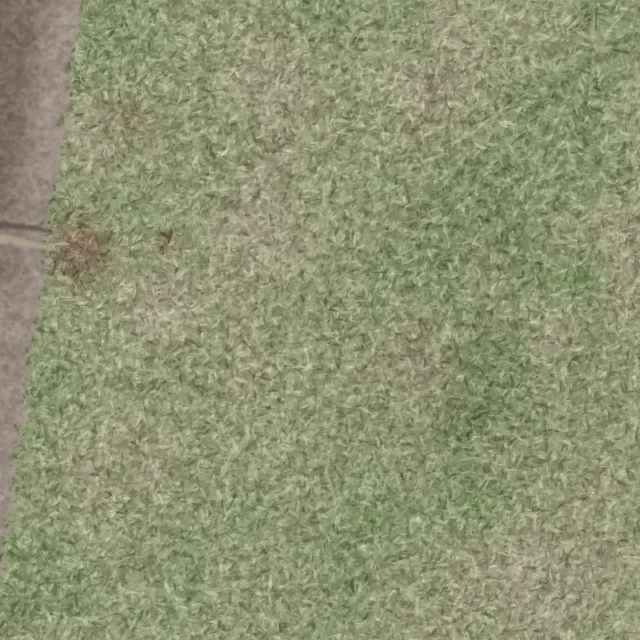
Write a Shadertoy shader that draws this texture.

```glsl
// Worn lawn beside a strip of bare, pinkish path on the left.
// Soft cellular noise gives the mottling, broad Gaussian patches set where the
// turf is dry or lush, and layered grids of short curved strokes form the blades.

float hash(vec2 p) {
    vec3 q = fract(p.xyx * vec3(0.1031, 0.1030, 0.0973));
    q += dot(q, q.yzx + 33.33);
    return fract((q.x + q.y) * q.z);
}

vec2 hash2(vec2 p) { return vec2(hash(p), hash(p + 57.3)); }

// Smooth cellular noise, about -1 to 1
float cells(vec2 p, float seed) {
    vec2 base = floor(p);
    float sum = 0.0, total = 0.0;
    for (int j = -1; j <= 1; j++)
    for (int i = -1; i <= 1; i++) {
        vec2 id = base + vec2(i, j);
        vec2 d = p - id - hash2(id + seed);
        float w = exp(-9.0 * dot(d, d));
        sum += w * (hash(id + seed + 19.7) * 2.0 - 1.0);
        total += w;
    }
    return sum / max(total, 1e-4);
}

// Gaussian patch: centre in xy, radius in z, strength in w
float patchAt(vec2 uv, vec4 c) {
    vec2 d = (uv - c.xy) / c.z;
    return c.w * exp(-dot(d, d));
}

// Soft tapered line from a to b
float stroke(vec2 p, vec2 a, vec2 b, float width, float aa) {
    vec2 ab = b - a;
    float t = clamp(dot(p - a, ab) / dot(ab, ab), 0.0, 1.0);
    float w = width * (1.0 - 0.6 * t);
    return 1.0 - smoothstep(w - aa, w + aa, length(p - a - ab * t));
}

// One layer of curved blades: x = brightness, y = warmth
vec2 blades(vec2 under, vec2 uv, float scale, float seed, float pixel) {
    vec2 g = uv * scale, base = floor(g);
    float aa = max(pixel * scale * 0.7, 0.05);
    for (int j = -1; j <= 1; j++)
    for (int i = -1; i <= 1; i++) {
        vec2 id = base + vec2(i, j) + seed;
        vec2 shape = hash2(id + 7.1), tint = hash2(id + 31.9) * 2.0 - 1.0;
        float angle = 0.8 + (shape.x - 0.5) * 2.7;
        float c = cos(angle), s = sin(angle);
        vec2 d = g - (id - seed) - hash2(id);
        vec2 q = vec2(c * d.x + s * d.y, c * d.y - s * d.x);
        float reach = 0.3 + 0.5 * shape.y;
        float along = q.x / reach;
        float width = 0.14 * (1.0 - along * along);
        float side = abs(q.y - tint.y * 0.4 * q.x * q.x);
        float mask = 1.0 - smoothstep(width - aa, width + aa, side);
        mask *= 1.0 - smoothstep(0.75, 1.0, abs(along));
        under = mix(under, tint, 0.85 * mask);
    }
    return under;
}

// Broad balance of the turf: positive is dry, negative is lush
float dryness(vec2 uv) {
    const vec4 dry[11] = vec4[11](
        vec4(0.24, 0.53, 0.07, 0.9), vec4(0.17, 0.82, 0.08, 0.8),
        vec4(0.43, 0.83, 0.11, 0.6), vec4(0.67, 0.87, 0.11, 0.7),
        vec4(0.40, 0.63, 0.09, 0.6), vec4(0.65, 0.43, 0.07, 0.7),
        vec4(0.87, 0.49, 0.05, 0.8), vec4(0.99, 0.57, 0.07, 0.8),
        vec4(0.82, 0.09, 0.17, 0.7), vec4(0.16, 0.27, 0.10, 0.7),
        vec4(0.41, 0.37, 0.08, 0.5));
    const vec4 lush[11] = vec4[11](
        vec4(0.19, 0.94, 0.09, 0.8), vec4(0.55, 0.97, 0.08, 0.6),
        vec4(0.73, 0.65, 0.13, 0.6), vec4(0.91, 0.55, 0.06, 1.1),
        vec4(0.77, 0.34, 0.12, 0.7), vec4(0.74, 0.21, 0.05, 0.9),
        vec4(0.55, 0.17, 0.10, 0.7), vec4(0.11, 0.39, 0.09, 0.6),
        vec4(0.04, 0.10, 0.10, 0.5), vec4(0.90, 0.84, 0.12, 0.5),
        vec4(0.28, 0.15, 0.09, 0.6));
    float sum = 0.0;
    for (int k = 0; k < 11; k++) sum += patchAt(uv, dry[k]) - patchAt(uv, lush[k]);
    return sum;
}

vec3 grassColour(vec2 uv, vec2 blade, float mottle, float grain) {
    float dry = 0.9 * dryness(uv) + 0.28 * mottle + 0.35 * blade.y;
    vec3 col = mix(vec3(0.567, 0.588, 0.46), vec3(0.63, 0.605, 0.51), clamp(dry, 0.0, 1.0));
    col = mix(col, vec3(0.49, 0.555, 0.395), clamp(-dry, 0.0, 1.1));
    col += vec3(0.145, 0.14, 0.135) * blade.x + 0.075 * grain;
    float shade = patchAt(uv, vec4(0.74, 0.37, 0.14, 0.04)) + patchAt(uv, vec4(0.70, 0.64, 0.12, 0.025));
    return col - shade;
}

vec3 pathColour(vec2 uv, float edge, float mottle, float grain) {
    float damp = smoothstep(0.02, 0.09, edge - uv.x) * smoothstep(0.60, 0.72, uv.y);
    damp += patchAt(uv, vec4(0.0, 0.58, 0.045, 0.7));
    vec3 col = mix(vec3(0.60, 0.55, 0.515), vec3(0.47, 0.42, 0.385), clamp(damp, 0.0, 1.0));
    return col + 0.02 * mottle + 0.045 * grain;
}

void mainImage(out vec4 fragColor, in vec2 fragCoord) {
    vec2 uv = fragCoord / iResolution.xy;
    float pixel = 1.0 / iResolution.y, aa = max(pixel, 0.0012);
    float mottle = cells(uv * 13.0, 3.0) + 0.6 * cells(uv * 31.0, 11.0);
    float grain = 0.8 * cells(uv * vec2(80.0, 100.0), 23.0) + 0.8 * cells(uv * 160.0, 41.0);

    // Blades, fine to coarse
    vec2 blade = vec2(0.0);
    for (int k = 0; k < 4; k++)
        blade = blades(blade, uv, 96.0 - 14.0 * float(k), 13.0 * float(k) + 5.0, pixel);
    vec3 col = grassColour(uv, blade, mottle, grain);

    // Bare soil beside the path, crossed by straw
    float soil = patchAt(uv, vec4(0.125, 0.61, 0.045, 1.0)) + patchAt(uv, vec4(0.26, 0.62, 0.02, 0.6));
    soil += patchAt(uv, vec4(0.20, 0.81, 0.035, 0.4)) + patchAt(uv, vec4(0.675, 0.86, 0.018, 0.6));
    vec3 earth = vec3(0.48, 0.40, 0.32) + 0.18 * blade.x + 0.05 * grain;
    col = mix(col, earth, clamp(soil, 0.0, 0.85));

    // Path with a ragged, slanting border
    float edge = 0.012 + 0.14 * (uv.y - 0.18);
    float ragged = edge + 0.005 * mottle + 0.006 * grain + 0.004 * blade.x;
    float onPath = 1.0 - smoothstep(-0.006, 0.006, uv.x - ragged);
    col = mix(col, pathColour(uv, edge, mottle, grain), onPath);

    // Crack, twigs and a few pale stems, bent by the noise
    vec2 p = uv + 0.004 * vec2(grain, mottle);
    col = mix(col, vec3(0.33, 0.29, 0.25), 0.7 * stroke(p, vec2(0.0, 0.645), vec2(0.08, 0.637), 0.006, 0.004));
    col = mix(col, vec3(0.70, 0.65, 0.57), 0.8 * stroke(p, vec2(0.0, 0.622), vec2(0.07, 0.612), 0.008, 0.004));
    float stems = stroke(p, vec2(0.122, 0.93), vec2(0.125, 0.86), 0.003, aa);
    stems += 0.5 * stroke(p, vec2(0.59, 0.63), vec2(0.67, 0.675), 0.002, aa);
    stems += 0.7 * stroke(p, vec2(0.58, 0.285), vec2(0.62, 0.22), 0.0025, aa);
    stems += 0.6 * stroke(p, vec2(0.46, 0.475), vec2(0.485, 0.52), 0.0025, aa);
    stems += stroke(p, vec2(0.347, 0.262), vec2(0.360, 0.288), 0.006, aa);
    col = mix(col, vec3(0.72, 0.71, 0.60), 0.7 * min(stems, 1.0));

    fragColor = vec4(clamp(col, 0.0, 1.0), 1.0);
}
```
